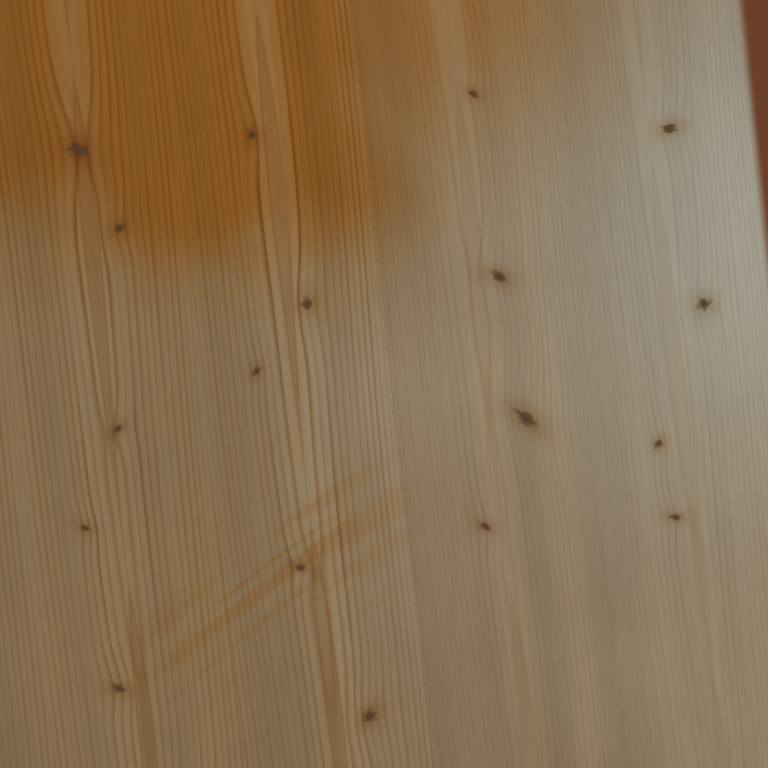
This texture is drawn by a Shadertoy shader. Its source:

```glsl
const float TAU = 6.2831853;
const float STRIP_WIDTH = 0.25;   // spacing of the pale heart strips
const float STRIP_START = 0.065;
const float LEAN = 0.11;          // sideways drift of the grain
const float KNOT_SPACING = 0.19;

const vec3 TAN_WOOD = vec3(0.525, 0.428, 0.308);
const vec3 PALE_WOOD = vec3(0.557, 0.487, 0.392);
const vec3 GREY_SHEEN = vec3(0.620, 0.605, 0.550);
const vec3 ORANGE_STAIN = vec3(0.512, 0.335, 0.130);
const vec3 KNOT_BROWN = vec3(0.31, 0.22, 0.15);
const vec3 EDGE_BROWN = vec3(0.42, 0.25, 0.16);
const vec3 RING_TINT = vec3(0.87, 0.76, 0.60);

float hash(vec2 p) {
    return fract(sin(dot(p, vec2(127.1, 311.7))) * 43758.5453);
}

float noise(vec2 p) {
    vec2 i = floor(p), f = fract(p);
    f = f * f * (3.0 - 2.0 * f);
    return mix(mix(hash(i), hash(i + vec2(1, 0)), f.x),
               mix(hash(i + vec2(0, 1)), hash(i + vec2(1, 1)), f.x), f.y);
}

float fbm(vec2 p) {
    float sum = 0.0, weight = 0.5;
    for (int i = 0; i < 4; i++) {
        sum += weight * noise(p);
        p = p * 2.03 + 17.0;
        weight *= 0.5;
    }
    return sum / 0.9375;
}

// x: knot core, y: darker halo, z: sideways push on the grain
vec3 knots(vec2 p, float strip) {
    vec3 result = vec3(0.0);
    float row = floor(p.y / KNOT_SPACING);
    for (int i = -1; i <= 1; i++) {
        vec2 id = vec2(strip, row + float(i));
        vec2 jitter = vec2(hash(id + 11.3), hash(id + 23.9)) - 0.5;
        vec2 center = vec2(jitter.x * 0.11, (id.y + 0.5 + jitter.y * 0.7) * KNOT_SPACING);
        float radius = mix(0.006, 0.0155, pow(hash(id + 41.1), 1.6));
        vec2 q = p - center;
        q.y += q.x * (hash(id + 5.1) - 0.5);
        q *= mix(vec2(0.75, 1.3), vec2(1.1, 0.9), hash(id + 67.0));
        float dist = length(q) * (0.65 + 0.7 * noise(q * 220.0 + id * 9.0));
        float present = step(hash(id + 3.7), 0.88);
        float core = 1.0 - smoothstep(0.2 * radius, 1.1 * radius, dist);
        float halo = exp(-dot(q, q) / (3.5 * radius * radius));
        float reach = exp(-dot(q, q * vec2(1.0, 0.3)) / (9.0 * radius * radius));
        result += present * vec3(core, halo, reach * radius);
    }
    return result;
}

// Late-wood lines: wide nested arches at the heart, dense lines beside it
float growthRings(float across, float along, float push, float warp, float density) {
    float arch = sqrt(across * across + 0.00008);
    float rings = (arch + 2.6 * arch * arch - 0.028 * along + push + warp) * density;
    float wave = 0.5 + 0.5 * sin(TAU * rings + 0.5 * sin(TAU * rings));
    float weight = noise(vec2(floor(rings + 0.25) * 3.7, along * 3.0));
    return pow(wave, 2.2) * mix(0.1, 1.45, weight);
}

// Tapered darker tongue along the heart; x: fill, y: outline
vec2 heartFlame(float across, float along, float strip) {
    float t = fract(along * 1.5 + hash(vec2(strip, 8.0)));
    float inside = 0.075 * t * t * (1.0 - t) - abs(across) - 0.001;
    return vec2(smoothstep(-0.001, 0.002, inside), exp(-pow(inside / 0.0016, 2.0)));
}

float stainMask(vec2 uv, float wobble) {
    float y = uv.y + 0.20 * (wobble - 0.5) - 0.06 * (uv.x - 0.25);
    float left = 0.4 * smoothstep(0.54, 0.72, y) + 0.6 * smoothstep(0.64, 0.76, y);
    left *= 1.0 - smoothstep(0.42, 0.66, uv.x + 0.12 * (wobble - 0.5));
    float top = smoothstep(0.62, 1.0, y) * (1.0 - smoothstep(0.55, 0.95, uv.x));
    return max(left, 0.75 * top);
}

// Faint slanted brush marks in the lower left
float brushMarks(vec2 uv) {
    vec2 q = vec2(uv.x * 0.78 + uv.y * 0.62, uv.y * 0.78 - uv.x * 0.62);
    q.y += 0.25 * (q.x - 0.4) * (q.x - 0.4);
    float area = exp(-pow((q.y + 0.02) / 0.075, 2.0))
               * smoothstep(0.15, 0.3, q.x) * (1.0 - smoothstep(0.5, 0.72, q.x));
    return area * smoothstep(0.4, 0.85, noise(vec2(q.x * 7.0, q.y * 110.0)));
}

void mainImage(out vec4 fragColor, in vec2 fragCoord) {
    vec2 uv = fragCoord / iResolution.xy;
    float grain = uv.x + LEAN * uv.y + 0.014 * (noise(vec2(uv.x * 2.0, uv.y * 2.5)) - 0.5);
    float strip = floor((grain - STRIP_START) / STRIP_WIDTH);
    float across = grain - STRIP_START - (strip + 0.5) * STRIP_WIDTH;
    float rightBoard = smoothstep(0.562, 0.567, grain);

    // Wood colour, light and stain
    float cloud = fbm(uv * 4.0);
    float band = noise(vec2(grain * 26.0, uv.y * 0.8));
    float paleness = smoothstep(0.25, 0.85, uv.x + 0.25 * uv.y - 0.07 + 0.3 * (cloud - 0.5));
    vec3 color = mix(TAN_WOOD, PALE_WOOD, paleness);
    vec2 toSheen = (uv - vec2(0.98, 0.71)) * vec2(4.2, 3.0);
    color = mix(color, GREY_SHEEN, 0.95 * exp(-dot(toSheen, toSheen)));
    float heart = 1.0 - smoothstep(0.008, 0.032, abs(across));
    float stain = stainMask(uv, cloud) * (1.0 - 0.35 * heart);
    color = mix(color, ORANGE_STAIN, stain);
    color *= 1.0 + 0.08 * (band - 0.5) + 0.08 * (cloud - 0.5) + 0.03 * heart;
    color *= 1.0 - 0.05 * rightBoard * exp(-max(grain - 0.565, 0.0) * 22.0);
    color = mix(color, ORANGE_STAIN, 0.32 * brushMarks(uv));

    // Grain lines, strongest beside the heart, and fine fibres
    vec3 knot = knots(vec2(across, uv.y), strip);
    float warp = 0.016 * noise(vec2(grain * 7.0, uv.y * 1.6))
               + 0.005 * noise(vec2(grain * 45.0, uv.y * 2.5));
    float ring = growthRings(across, uv.y, knot.z, warp, mix(78.0, 98.0, rightBoard));
    float flank = exp(-pow((abs(across) - 0.026) / 0.014, 2.0));
    float strength = mix(0.75, 0.25, rightBoard) * (mix(0.45, 1.15, band) + 0.6 * flank);
    color *= mix(vec3(1.0), RING_TINT, (ring - 0.27) * strength);
    vec2 flame = heartFlame(across, uv.y, strip) * mix(1.0, 0.4, rightBoard);
    color *= mix(vec3(1.0), RING_TINT, 0.35 * flame.x + 0.45 * flame.y);
    float fibre = noise(vec2(grain * 260.0, uv.y * 7.0)) + noise(vec2(grain * 330.0, uv.y * 60.0));
    color *= 1.0 + 0.026 * (fibre - 1.0);

    // Knots and the dark frame at the right
    color = mix(color, color * RING_TINT, 0.65 * min(knot.y, 1.0));
    color = mix(color, KNOT_BROWN, 0.85 * min(knot.x, 1.0));
    float frame = uv.x - 0.964 - 0.105 * (1.0 - uv.y);
    color = mix(color, EDGE_BROWN, smoothstep(-0.007, 0.008, frame));

    fragColor = vec4(color, 1.0);
}
```
